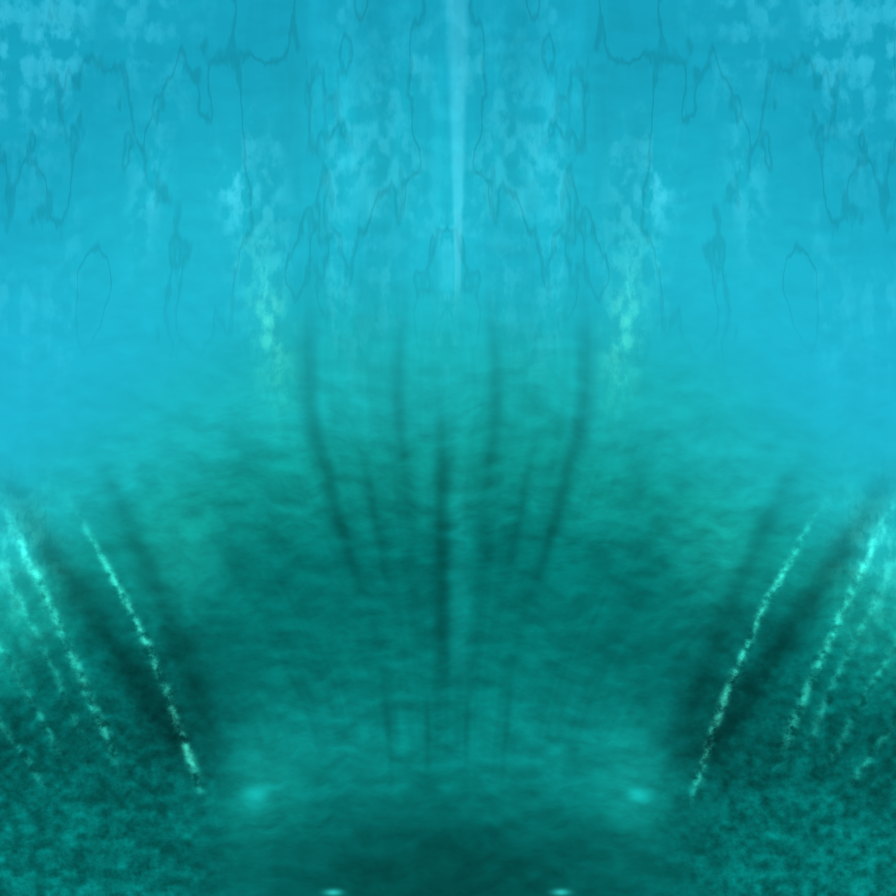
A Shadertoy shader for this background:

```glsl
float hash(vec2 p) {
    p = fract(p * vec2(123.34, 345.45));
    p += dot(p, p + 34.35);
    return fract(p.x * p.y);
}

float noise(vec2 p) {
    vec2 i = floor(p), f = fract(p);
    f = f * f * (3.0 - 2.0 * f);
    return mix(mix(hash(i), hash(i + vec2(1, 0)), f.x),
               mix(hash(i + vec2(0, 1)), hash(i + vec2(1, 1)), f.x), f.y);
}

float fbm(vec2 p) {
    float sum = 0.0, amp = 0.5;
    for (int i = 0; i < 5; i++) {
        sum += amp * noise(p);
        p = mat2(1.6, 1.2, -1.2, 1.6) * p + 7.3;
        amp *= 0.5;
    }
    return sum;
}

float glow(vec2 p, vec2 center, vec2 size) {
    vec2 d = (p - center) / size;
    return exp(-dot(d, d));
}

// Slanted, slightly bowed strand that fades at both ends
float strand(vec2 p, vec2 top, vec2 bottom, float bow, float width) {
    float h = (top.y - p.y) / (top.y - bottom.y);
    float d = (p.x - mix(top.x, bottom.x, h) - bow * h * (1.0 - h)) / width;
    return exp(-d * d) * smoothstep(-0.1, 0.3, h) * smoothstep(1.05, 0.85, h);
}

// Colour from the deep floor to the lit surface
vec3 waterColor(float t) {
    vec3 c = mix(vec3(0.015, 0.44, 0.42), vec3(0.05, 0.56, 0.53), smoothstep(0.37, 0.50, t));
    c = mix(c, vec3(0.10, 0.69, 0.70), smoothstep(0.47, 0.59, t));
    c = mix(c, vec3(0.12, 0.72, 0.81), smoothstep(0.57, 0.73, t));
    return mix(c, vec3(0.09, 0.64, 0.75), smoothstep(0.76, 1.02, t));
}

void mainImage(out vec4 fragColor, in vec2 fragCoord) {
    vec2 p = fragCoord / iResolution.xy;
    float dx = p.x - 0.499;
    float m = abs(dx);
    vec2 q = vec2(0.5 - m, p.y);      // mirrored, zero at the side edges
    float cloud = fbm(p * vec2(12.0, 9.0) + 3.0);
    float grain = fbm(p * vec2(110.0, 120.0));

    // Domed depth gradient
    float t = p.y + 0.75 * m * m + 0.05 * (cloud - 0.5);
    vec3 col = waterColor(t);
    col = mix(col, vec3(0.12, 0.71, 0.84), 0.6 * glow(q, vec2(0.0, 0.60), vec2(0.2, 0.14)));
    float below = smoothstep(0.68, 0.42, t);

    // Pale floor lobes and deep hollows
    col += vec3(0.02, 0.09, 0.09) * glow(q, vec2(0.37, 0.16), vec2(0.13, 0.07));
    col += vec3(0.03, 0.11, 0.10) * glow(q, vec2(0.29, 0.12), vec2(0.04, 0.06));
    col += vec3(0.03, 0.09, 0.08) * glow(q, vec2(0.20, 0.38), vec2(0.05, 0.08));
    col *= 1.0 - 0.32 * glow(q, vec2(0.5, 0.02), vec2(0.22, 0.07));
    col *= 1.0 - 0.22 * glow(q, vec2(0.19, 0.20), vec2(0.07, 0.11));
    col *= 1.0 - 0.20 * glow(q, vec2(0.0, 0.16), vec2(0.2, 0.07));

    // Fan of irregular soft folds spreading upward
    float spread = mix(0.42, 1.05, smoothstep(0.12, 0.62, p.y));
    float fan = m / spread + 0.018 * (fbm(vec2(p.y * 9.0, m * 5.0)) - 0.5);
    float foldMask = smoothstep(0.1, 0.22, p.y) * smoothstep(0.30, 0.16, m);
    float folds = fbm(vec2(fan * 30.0, p.y * 2.5 + 5.0));
    col *= 1.0 + 0.24 * (folds - 0.48) * foldMask;
    for (int i = 1; i < 4; i++) {
        float d = (fan - 0.049 * float(i)) / 0.009;
        float fade = smoothstep(0.2, 0.8, noise(vec2(p.y * 7.0, float(i) * 3.0)));
        col *= 1.0 - 0.14 * fade * exp(-d * d) * foldMask * smoothstep(0.75, 0.5, p.y);
    }

    // Central seam with a lit side
    float seam = smoothstep(0.18, 0.3, p.y) * smoothstep(0.60, 0.42, p.y);
    col *= 1.0 - 0.22 * seam * exp(-pow((dx + 0.006) / 0.009, 2.0));
    col += vec3(0.02, 0.07, 0.07) * seam * exp(-pow((dx - 0.014) / 0.012, 2.0));

    // Fine mottling gathered into wavering columns
    float speck = smoothstep(0.34, 0.68, fbm(vec2(m * 85.0, p.y * 55.0) + 11.0));
    float sway = m + 0.02 * cloud + 0.05 * m * p.y;
    float column = smoothstep(0.38, 0.66, fbm(vec2(sway * 24.0, p.y * 5.0 + 2.0)));
    float patches = 0.7 * column * smoothstep(0.52, 0.72, p.y)
        + 0.7 * glow(q, vec2(0.43, 0.85), vec2(0.06, 0.13))
        + 0.7 * glow(q, vec2(0.03, 0.92), vec2(0.07, 0.12))
        + 0.7 * glow(q, vec2(0.26, 0.79), vec2(0.02, 0.03))
        + 0.7 * glow(q, vec2(0.16, 0.78), vec2(0.02, 0.07));
    col += vec3(0.10, 0.08, 0.08) * speck * patches;
    vec2 pale = vec2(0.30 + 0.12 * (0.65 - p.y), 0.64);
    col += vec3(0.10, 0.11, 0.05) * (0.3 + speck) * glow(q, pale, vec2(0.022, 0.08));

    // Dark branching veins near the surface
    float vein = abs(fbm(vec2(m * 20.0, p.y * 6.0) + 21.0) - 0.48);
    col *= 1.0 - 0.08 * smoothstep(0.035, 0.0, vein) * smoothstep(0.55, 0.75, p.y);

    // Tapered shaft of light
    float shaftWidth = mix(0.005, 0.016, smoothstep(0.65, 1.0, p.y));
    float shaft = smoothstep(shaftWidth, shaftWidth * 0.3, abs(p.x - 0.511));
    col += vec3(0.10, 0.06, 0.06) * shaft * smoothstep(0.645, 0.70, p.y);

    // Dark side creases and broken bright strands
    float crease = strand(q, vec2(0.0, 0.48), vec2(0.23, 0.13), -0.02, 0.02)
                 + 0.6 * strand(q, vec2(0.11, 0.49), vec2(0.25, 0.14), 0.03, 0.014);
    col *= 1.0 - 0.28 * crease;
    vec2 s = q + vec2(0.007 * (fbm(p * 40.0) - 0.5), 0.0);
    float strands = strand(s, vec2(0.085, 0.43), vec2(0.226, 0.105), 0.06, 0.005)
                  + 0.7 * strand(s, vec2(-0.01, 0.46), vec2(0.132, 0.145), 0.02, 0.006);
    for (int i = 0; i < 3; i++) {
        float k = float(i);
        strands += 0.35 * strand(s, vec2(-0.01 - 0.01 * k, 0.39 - 0.08 * k),
                                 vec2(0.10 - 0.025 * k, 0.16 - 0.02 * k), 0.02, 0.005);
    }
    col += vec3(0.15, 0.30, 0.25) * strands * smoothstep(0.2, 0.75, grain) * 1.3;
    col += vec3(0.08, 0.12, 0.10) * glow(q, vec2(0.02, 0.37), vec2(0.05, 0.08)) * (0.3 + speck);

    // Rippled surface and coarse floor grain
    float ripple = fbm(vec2(p.x * 42.0, p.y * 85.0 + 3.0 * cloud));
    col *= 1.0 + (ripple - 0.48) * mix(0.07, 0.38, below);
    float corner = smoothstep(0.42, 0.10, p.y) * smoothstep(0.20, 0.34, m);
    col *= 1.0 + 0.75 * (grain - 0.48) * corner;

    // Small glints on the floor
    col += vec3(0.03, 0.14, 0.15) * glow(q, vec2(0.286, 0.112), vec2(0.014, 0.010));
    col += vec3(0.15, 0.40, 0.38) * glow(q, vec2(0.373, 0.004), vec2(0.010, 0.004));
    fragColor = vec4(clamp(col, 0.0, 1.0), 1.0);
}
```
